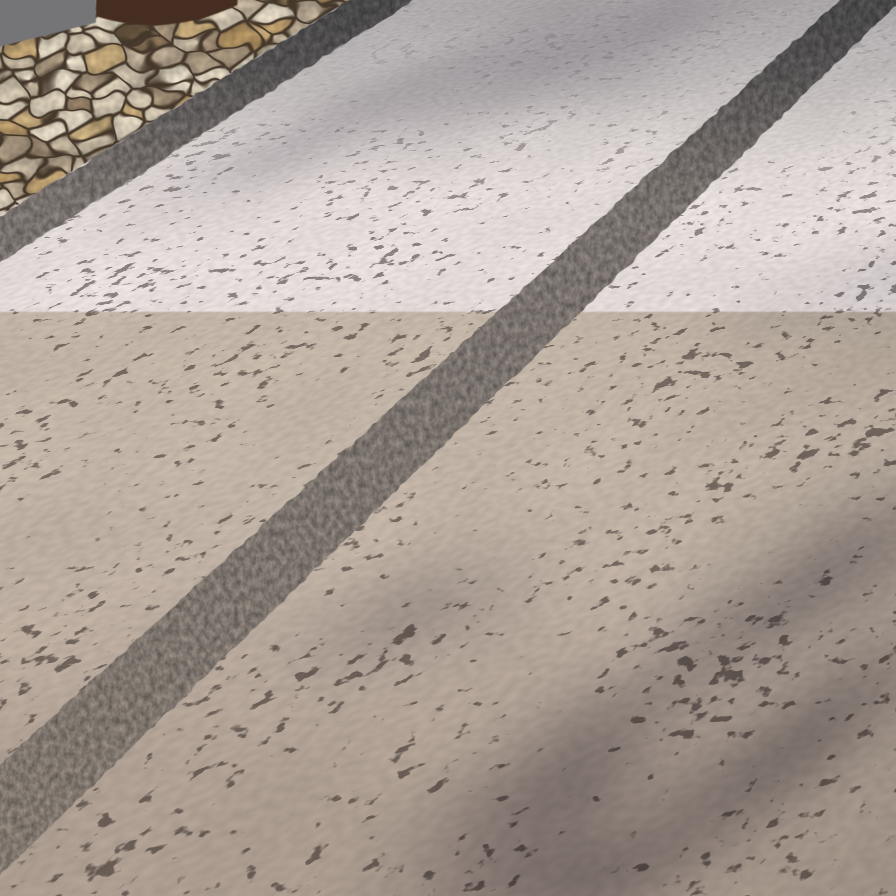
Give the GLSL for this texture, as a three.js fragment shader.

```glsl
// Pitted stone paving in perspective, crossed by two dark grainy bands,
// with a pale upper slab, a pebble bed in the corner and soft diagonal shade.
// Gradient noise makes the pits and grain; a cell pattern makes the pebbles.
varying vec2 vUv;

vec2 hash2(vec2 p) {
  vec3 q = fract(p.xyx * vec3(0.1031, 0.1030, 0.0973));
  q += dot(q, q.yzx + 33.33);
  return fract((q.xx + q.yz) * q.zy);
}

float cornerSlope(vec2 cell, vec2 offset) {
  float angle = 6.2832 * hash2(cell).x;
  return dot(vec2(cos(angle), sin(angle)), offset);
}

float gradientNoise(vec2 p) {
  vec2 i = floor(p), f = fract(p), e = vec2(0.0, 1.0);
  vec2 u = f * f * f * (f * (f * 6.0 - 15.0) + 10.0);
  float low = mix(cornerSlope(i, f), cornerSlope(i + e.yx, f - e.yx), u.x);
  float high = mix(cornerSlope(i + e.xy, f - e.xy), cornerSlope(i + e.yy, f - e.yy), u.x);
  return mix(low, high, u.y);
}

float fbm(vec2 p) {
  float sum = 0.0, gain = 1.0;
  for (int i = 0; i < 3; i++) {
    sum += gain * gradientNoise(p);
    p = p * 2.03 + 17.3;
    gain *= 0.5;
  }
  return sum;
}

float edge(float d) { return smoothstep(-0.0015, 0.0015, d); }

// Height above a sloping line
float above(vec2 p, float start, float slope) { return p.y - start - slope * p.x; }

// Soft tilted ellipse of shade
float shade(vec2 p, vec2 center, float angle, vec2 radius) {
  float c = cos(angle), s = sin(angle);
  vec2 d = p - center;
  d = vec2(c * d.x + s * d.y, c * d.y - s * d.x) / radius;
  return exp(-dot(d, d));
}

float shadows(vec2 p) {
  p += 0.02 * vec2(gradientNoise(p * 6.0), gradientNoise(p * 6.0 + 40.0));
  float s = 0.75 * shade(p, vec2(0.62, 0.12), 0.6, vec2(0.15, 0.07));
  s += 0.75 * shade(p, vec2(0.90, 0.34), 0.58, vec2(0.22, 0.06));
  s += 0.75 * shade(p, vec2(0.89, 0.17), 0.62, vec2(0.22, 0.05));
  s += 0.60 * shade(p, vec2(0.63, 0.01), 0.2, vec2(0.16, 0.06));
  s += 0.45 * shade(p, vec2(0.46, 0.31), 0.4, vec2(0.13, 0.05));
  s += 0.45 * shade(p, vec2(0.62, 0.93), 0.35, vec2(0.24, 0.05));
  s += 0.32 * shade(p, vec2(0.30, 0.83), 0.35, vec2(0.17, 0.035));
  s += 0.30 * shade(p, vec2(1.02, 0.69), 0.3, vec2(0.18, 0.04));
  return min(s, 1.0);
}

vec3 stone(vec2 p, vec2 ground) {
  vec3 beige = mix(vec3(0.67, 0.61, 0.56), vec3(0.76, 0.705, 0.65), smoothstep(0.0, 0.5, p.y));
  vec3 pale = mix(vec3(0.89, 0.86, 0.85), vec3(0.68, 0.665, 0.67), smoothstep(0.76, 1.02, p.y));
  float slab = edge(p.y - 0.652);
  vec3 color = mix(beige, pale, slab);
  color *= 1.0 - 0.08 * (1.0 - slab) * smoothstep(0.6, 1.1, p.x);
  // Clustered pits, fainter in the distance
  float cluster = gradientNoise(ground * vec2(11.0, 9.0));
  float grain = fbm(ground * 80.0);
  float pit = smoothstep(0.33, 0.58, grain + 0.45 * cluster);
  pit *= 1.0 - 0.75 * smoothstep(0.72, 0.95, p.y);
  color *= 1.0 + 0.07 * gradientNoise(ground * 150.0) + 0.05 * cluster;
  color = mix(color, color * vec3(0.60, 0.58, 0.58), pit);
  return color * mix(vec3(1.0), vec3(0.66, 0.65, 0.69), shadows(p));
}

vec3 bandColor(vec2 p) {
  vec3 color = mix(vec3(0.50, 0.465, 0.43), vec3(0.46, 0.435, 0.425), p.y);
  color = mix(color, vec3(0.29, 0.285, 0.29), smoothstep(0.75, 1.0, p.y));
  return color * (1.0 + 0.32 * fbm(p * vec2(150.0, 110.0)));
}

vec3 pebbles(vec2 p) {
  vec2 q = p * vec2(30.0, 52.0) + 0.7 * gradientNoise(p * 35.0);
  vec2 i = floor(q), nearestCell = i;
  float nearest = 9.0, second = 9.0;
  for (int y = -1; y <= 1; y++) {
    for (int x = -1; x <= 1; x++) {
      vec2 cell = i + vec2(float(x), float(y));
      float d = length(cell + hash2(cell) - q);
      second = min(second, max(d, nearest));
      if (d < nearest) { nearest = d; nearestCell = cell; }
    }
  }
  vec2 tint = hash2(nearestCell + 71.0);
  vec3 color = mix(vec3(0.50, 0.41, 0.31), vec3(0.88, 0.84, 0.76), sqrt(tint.x));
  color = mix(color, vec3(0.72, 0.57, 0.32), 0.6 * step(0.8, tint.y));
  color *= 1.05 - 0.3 * nearest + 0.15 * gradientNoise(p * 140.0);
  return mix(vec3(0.27, 0.22, 0.17), color, smoothstep(0.02, 0.25, second - nearest));
}

void main() {
  vec2 p = vUv;
  vec2 ground = vec2(p.x - 2.0, 2.4) / (2.0 - p.y);
  vec3 color = stone(p, ground);
  // Pebble bed, then the pot and wall behind it
  color = mix(color, pebbles(p), edge(above(p, 0.759, 0.618)));
  float pot = edge(p.x - 0.107) * edge(0.265 - p.x);
  pot *= edge(p.y - 0.972 - 2.5 * (p.x - 0.17) * (p.x - 0.17));
  color = mix(color, vec3(0.27, 0.18, 0.13), pot);
  float wall = edge(above(p, 0.948, 0.25)) * edge(0.107 - p.x);
  color = mix(color, vec3(0.46, 0.46, 0.47), wall);
  // Dark bands with slightly worn edges
  vec2 worn = p + vec2(0.0, 0.004 * gradientNoise(p * 90.0));
  float sideBand = edge(-above(worn, 0.759, 0.618)) * edge(above(worn, 0.707, 0.634));
  float mainBand = edge(-above(worn, 0.147, 0.91)) * edge(above(worn, 0.023, 0.971));
  color = mix(color, bandColor(p), max(sideBand, mainBand));
  gl_FragColor = vec4(color, 1.0);
}
```
